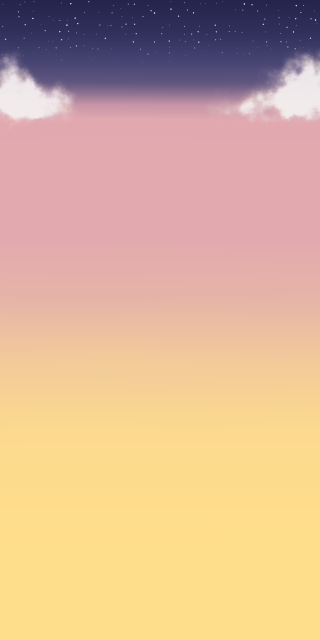
Write a WebGL 2 fragment shader that draws this background.

```glsl
#version 300 es
precision highp float;
// Dusk sky: starry indigo fading to pink and gold, with a soft cloud at each side.

#define STAR_CELLS 44.0
#define STAR_CHANCE 0.42
#define STAR_RADIUS 0.0024
#define STAR_DEPTH 0.22
#define PUFF_SCALE 13.0
#define PUFF_WARP 0.055
#define CLOUD_OPACITY 0.96
#define STREAK_AMOUNT 0.012

uniform vec2 u_resolution;
out vec4 outColor;

const int STOPS = 12;
// Distance from the top, as a share of the height
const float SKY_AT[STOPS] = float[](
    0.0, 0.052, 0.098, 0.130, 0.147, 0.164, 0.188, 0.370, 0.460, 0.560, 0.670, 0.840);
const vec3 SKY_COLOR[STOPS] = vec3[](
    vec3(0.14, 0.14, 0.30), vec3(0.19, 0.19, 0.36), vec3(0.28, 0.27, 0.45),
    vec3(0.38, 0.34, 0.50), vec3(0.56, 0.45, 0.57), vec3(0.77, 0.58, 0.65),
    vec3(0.885, 0.66, 0.685), vec3(0.887, 0.665, 0.685), vec3(0.90, 0.70, 0.66),
    vec3(0.945, 0.79, 0.605), vec3(0.985, 0.85, 0.56), vec3(1.0, 0.87, 0.545));

// Cloud lobes: centre, radius, strength; x spans 0..1, y runs 0..2 downward
const int LOBES = 10;
const vec4 LOBE[LOBES] = vec4[](
    vec4(0.02, 0.31, 0.085, 1.2), vec4(0.10, 0.325, 0.075, 1.1),
    vec4(0.04, 0.215, 0.060, 0.55), vec4(0.19, 0.335, 0.065, 0.75),
    vec4(0.98, 0.30, 0.095, 1.25), vec4(0.89, 0.325, 0.080, 1.1),
    vec4(0.78, 0.335, 0.065, 0.8), vec4(0.97, 0.205, 0.075, 0.5),
    vec4(0.70, 0.345, 0.060, 0.35), vec4(0.88, 0.245, 0.060, 0.35));

vec2 hash2(vec2 p) {
    vec3 q = fract(p.xyx * vec3(0.1031, 0.1030, 0.0973));
    q += dot(q, q.yzx + 33.33);
    return fract((q.xx + q.yz) * q.zy);
}

float cornerSlope(vec2 cell, vec2 offset) {
    return dot(hash2(cell + 71.0) * 2.0 - 1.0, offset);
}

float gradientNoise(vec2 p) {
    vec2 i = floor(p), f = fract(p);
    vec2 w = f * f * f * (f * (f * 6.0 - 15.0) + 10.0);
    vec2 e = vec2(0.0, 1.0);
    float a = mix(cornerSlope(i, f), cornerSlope(i + e.yx, f - e.yx), w.x);
    float b = mix(cornerSlope(i + e, f - e), cornerSlope(i + 1.0, f - 1.0), w.x);
    return mix(a, b, w.y);
}

float fbm(vec2 p) {
    float sum = 0.0, amplitude = 0.8;
    for (int i = 0; i < 5; i++) {
        sum += amplitude * gradientNoise(p);
        p = mat2(1.6, 1.2, -1.2, 1.6) * p + 7.3;
        amplitude *= 0.5;
    }
    return sum;
}

vec3 skyGradient(float depth) {
    vec3 color = SKY_COLOR[0];
    for (int i = 1; i < STOPS; i++)
        color = mix(color, SKY_COLOR[i],
                    clamp((depth - SKY_AT[i - 1]) / (SKY_AT[i] - SKY_AT[i - 1]), 0.0, 1.0));
    return color;
}

float stars(vec2 p, float pixel) {
    vec2 grid = p * STAR_CELLS, cell = floor(grid);
    vec2 seed = hash2(cell), place = 0.2 + 0.6 * hash2(cell + 19.0);
    float radius = STAR_RADIUS * mix(0.5, 1.0, seed.y);
    float dist = length((fract(grid) - place) / STAR_CELLS);
    float disc = 1.0 - smoothstep(radius - pixel * 0.5, radius + pixel * 0.5, dist);
    float fade = 1.0 - smoothstep(STAR_DEPTH * 0.4, STAR_DEPTH, p.y);
    return disc * step(seed.x, STAR_CHANCE) * mix(0.3, 0.85, seed.y * seed.y) * fade;
}

float cloudDensity(vec2 p) {
    vec2 warp = vec2(fbm(p * PUFF_SCALE), fbm(p * PUFF_SCALE + 31.0));
    vec2 q = p + PUFF_WARP * warp;
    float density = 0.0;
    for (int i = 0; i < LOBES; i++) {
        vec2 d = (q - LOBE[i].xy) / LOBE[i].z;
        density += LOBE[i].w * exp(-1.6 * dot(d, d));
    }
    density *= 1.0 + 0.6 * fbm(p * PUFF_SCALE * 1.7 + 5.0);
    return density * (1.0 - smoothstep(0.35, 0.415, q.y));
}

void main() {
    vec2 uv = gl_FragCoord.xy / u_resolution;
    vec2 p = vec2(uv.x, 2.0 * (1.0 - uv.y));

    // Sky with faint, wide brush streaks
    float streak = gradientNoise(p * vec2(1.5, 9.0));
    vec3 color = skyGradient(p.y * 0.5 + STREAK_AMOUNT * streak * smoothstep(0.1, 0.5, p.y));
    color = mix(color, vec3(0.95, 0.93, 1.0), stars(p, 1.0 / u_resolution.x));

    // Clouds: pastel tints at the thin edges, white in the core
    float density = cloudDensity(p);
    float tint = 0.5 + fbm(p * 11.0 + 3.0);
    vec3 pastel = mix(vec3(0.80, 0.70, 0.80), vec3(0.94, 0.83, 0.77), clamp(tint, 0.0, 1.0));
    float core = smoothstep(0.25, 1.15, density + 0.25 * fbm(p * 24.0));
    vec3 cloud = mix(pastel, vec3(0.955, 0.935, 0.935), core);
    color = mix(color, cloud, CLOUD_OPACITY * smoothstep(0.08, 0.95, density));

    outColor = vec4(color, 1.0);
}
```
